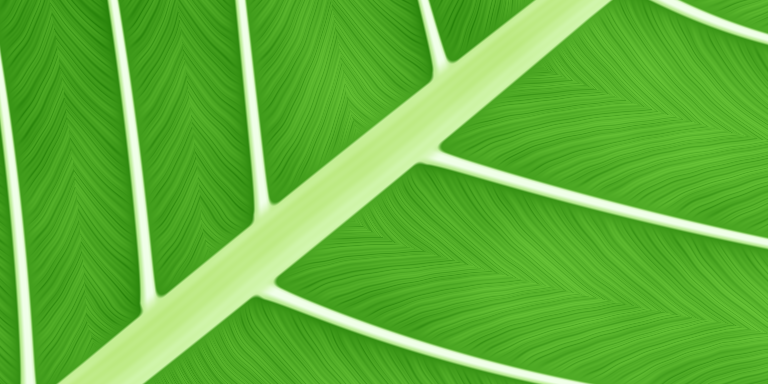
This texture is drawn by a WebGL 2 fragment shader. Its source:

```glsl
#version 300 es
precision highp float;

uniform vec2 u_resolution;
out vec4 fragColor;

const vec3 BLADE_DARK = vec3(0.17, 0.53, 0.05);
const vec3 BLADE_LIGHT = vec3(0.43, 0.79, 0.23);
const vec3 RIB_GREEN = vec3(0.73, 0.91, 0.49);
const vec3 RIB_PALE = vec3(0.83, 0.97, 0.70);
const vec3 VEIN_EDGE = vec3(0.72, 0.92, 0.56);
const vec3 VEIN_CORE = vec3(0.94, 1.00, 0.91);

const vec2 RIB_START = vec2(0.26, 0.0);
const vec2 RIB_END = vec2(1.495, 1.0);
const float JOIN_RADIUS = 0.028;
const float VEINLET_FREQ = 235.0;
const float VEINLET_SWEEP = 0.75;
const float VEINLET_CURVE = 4.0;

// Side veins: base.xy, tip.xy; the first UPPER_COUNT lie above the rib.
const int VEIN_COUNT = 7;
const int UPPER_COUNT = 4;
const vec4 VEINS[VEIN_COUNT] = vec4[](
    vec4(0.075, -0.03, -0.005, 0.818),
    vec4(0.388, 0.214, 0.292, 1.013),
    vec4(0.685, 0.445, 0.625, 1.013),
    vec4(1.151, 0.818, 1.099, 1.013),
    vec4(1.620, 1.060, 2.018, 0.893),
    vec4(1.120, 0.594, 2.018, 0.362),
    vec4(0.698, 0.242, 1.497, -0.005));
const float BENDS[VEIN_COUNT] = float[](
    -0.012, -0.008, 0.0, 0.0, -0.015, -0.012, -0.022);

float smoothMin(float a, float b, float k) {
    float h = max(k - abs(a - b), 0.0) / k;
    return min(a, b) - h * h * k * 0.25;
}

// Position along a line and signed distance to its left.
vec2 lineCoords(vec2 p, vec2 a, vec2 b) {
    vec2 dir = normalize(b - a);
    vec2 q = p - a;
    return vec2(dot(q, dir), dot(q, vec2(-dir.y, dir.x)));
}

// Returns length along the vein, signed offset and half width.
vec3 veinCoords(vec2 p, vec4 ends, float bend) {
    vec2 c = lineCoords(p, ends.xy, ends.zw);
    float t = clamp(c.x / distance(ends.xy, ends.zw), 0.0, 1.4);
    float halfWidth = mix(0.018, 0.0135, t) + 0.005 * exp(-max(c.x, 0.0) * 25.0);
    return vec3(c.x, c.y - 4.0 * bend * t * (1.0 - t), halfWidth);
}

float softWaves(vec2 p) {
    return sin(p.x * 9.0 + 2.0 * sin(p.y * 7.0)) * 0.5
         + sin(p.y * 17.0 - p.x * 11.0 + 1.5 * sin(p.x * 13.0)) * 0.3
         + sin(p.x * 31.0 + p.y * 23.0) * 0.2;
}

// Fine lines that leave the vein and curl toward its tip.
float veinlets(float along, float away, vec2 p) {
    float u = along - VEINLET_SWEEP * away - VEINLET_CURVE * away * away;
    u += 0.006 * softWaves(p * 2.0);
    float phase = u * VEINLET_FREQ;
    float thin = pow(0.5 + 0.5 * sin(phase + 1.3 * sin(phase * 0.31)), 5.0);
    float fine = sin(phase * 1.83 + 2.0 * sin(u * 41.0));
    float broad = sin(u * 67.0 + sin(u * 29.0));
    return -0.24 * thin + 0.05 * fine + 0.07 * broad;
}

void main() {
    vec2 p = gl_FragCoord.xy / u_resolution.y;
    float px = 1.0 / u_resolution.y;

    // Midrib
    vec2 rib = lineCoords(p, RIB_START, RIB_END);
    float ribT = clamp(rib.x / distance(RIB_START, RIB_END), 0.0, 1.0);
    float ribHalf = mix(0.070, 0.062, ribT) + 0.03 * ribT * (1.0 - ribT);
    float ribDist = abs(rib.y) - ribHalf;
    float side = rib.y > 0.0 ? 1.0 : -1.0;

    // Nearest side vein on this half of the leaf
    float veinDist = 10.0;
    vec3 nearest = vec3(0.0);
    for (int i = 0; i < VEIN_COUNT; i++) {
        if ((i < UPPER_COUNT) != (side > 0.0)) continue;
        vec3 v = veinCoords(p, VEINS[i], BENDS[i]);
        float d = length(vec2(min(v.x, 0.0), v.y)) - v.z;
        if (d < veinDist) {
            veinDist = d;
            nearest = v;
        }
    }
    float edge = smoothMin(ribDist, veinDist, JOIN_RADIUS);

    // Blade tone, fine lines and contact shadows
    float away = max(veinDist, 0.0);
    float tone = 0.44 + 0.17 * smoothstep(0.5, 1.5, p.x - 0.4 * p.y);
    tone += 0.13 * smoothstep(0.03, 0.17, away) + 0.07 * softWaves(p);
    tone += 0.14 * exp(-dot(p - vec2(0.86, 0.77), p - vec2(0.86, 0.77)) * 45.0);
    tone -= 0.18 * exp(-dot(p - vec2(0.1, 1.0), p - vec2(0.1, 1.0)) * 9.0);
    tone -= 0.20 * exp(-dot(p - vec2(1.25, 0.97), p - vec2(1.25, 0.97)) * 40.0);
    tone += veinlets(nearest.x, away, p) * smoothstep(0.0, 0.04, edge);
    float shadowSide = smoothstep(-0.01, 0.01, nearest.y * side);
    tone -= mix(0.12, 0.42, shadowSide) * exp(-away * 45.0);
    tone -= 0.16 * exp(-max(ribDist, 0.0) * 40.0);
    vec3 color = mix(BLADE_DARK, BLADE_LIGHT, clamp(tone, -0.15, 1.15));

    // Rib: pale lower flank with faint lengthwise streaks
    float across = rib.y / ribHalf;
    float pale = 0.15 + 0.65 * smoothstep(0.1, -0.75, across);
    pale += 0.35 * smoothstep(0.55, 0.9, across);
    pale += 0.06 * sin(across * 19.0 + sin(rib.x * 8.0)) + 0.08 * softWaves(p);
    vec3 ribColor = mix(RIB_GREEN, RIB_PALE, clamp(pale, 0.0, 1.0));

    // Veins: bright rounded core, shaded on the shadow side
    float veinAcross = nearest.y * side / nearest.z;
    float core = 1.0 - smoothstep(0.25, 1.1, abs(veinAcross + 0.2));
    vec3 veinColor = mix(VEIN_EDGE, VEIN_CORE, core);
    vec3 stemColor = mix(ribColor, veinColor, smoothstep(-0.012, 0.03, ribDist));

    float softness = max(0.004, 1.2 * px);
    color = mix(color, stemColor, 1.0 - smoothstep(-softness, softness, edge));
    fragColor = vec4(color, 1.0);
}
```
